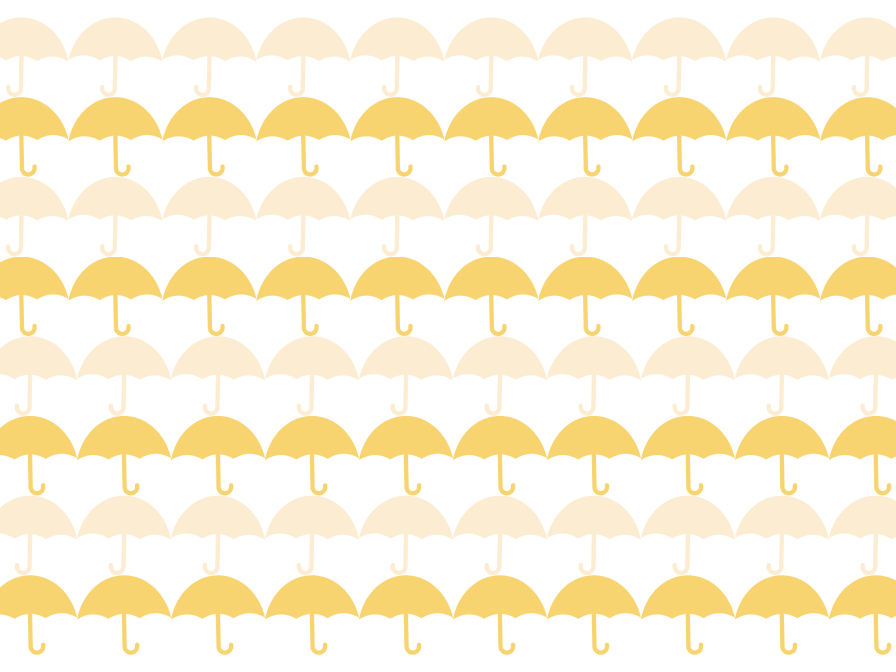
A WebGL 2 fragment shader for this pattern:

```glsl
#version 300 es
precision highp float;

uniform vec2 u_resolution;
out vec4 fragColor;

// Lengths are in umbrella widths; q.y is the depth below the canopy top.

float canopy(vec2 q) {
    // Elliptical dome
    vec2 radii = vec2(0.515, 0.601);
    vec2 e = (q - vec2(0.0, radii.y)) / radii;
    float k = length(e);
    float dome = k * (k - 1.0) / max(length(e / radii), 1e-4);

    // Hem of three scallops
    float s = 2.0 * fract(3.0 * (q.x + 0.5)) - 1.0;
    float hem = 0.46 - 0.05 * (1.0 - s * s);
    return max(dome, 0.88 * (q.y - hem));
}

float handle(vec2 q) {
    // U shape with a long left arm and a short right tip
    float radius = 0.067;
    vec2 h = q - vec2(radius, 0.757);
    h.y -= clamp(h.y, h.x < 0.0 ? -0.36 : -0.015, 0.0);
    float stroke = h.y > 0.0 ? abs(length(h) - radius)
                             : length(vec2(abs(h.x) - radius, h.y));
    return stroke - 0.023;
}

void main() {
    // Canvas is 7.151 umbrella widths high
    float pixel = 7.151 / u_resolution.y;
    vec2 p = gl_FragCoord.xy * pixel;
    float depth = 7.151 - p.y - 0.186;

    // Eight rows, the lower four shifted to the right
    float rowHeight = 0.848;
    float row = floor(depth / rowHeight);
    float shift = row < 4.0 ? 0.228 : 0.32;
    vec2 q = vec2(fract(p.x - shift + 0.5) - 0.5, depth - row * rowHeight);

    // Pale rows are mirrored; every umbrella leans slightly
    bool pale = mod(row, 2.0) < 0.5;
    if (pale) q.x = -q.x;
    q += 0.02 * vec2(0.454 - q.y, q.x);

    float dist = min(canopy(q), handle(q));
    float cover = clamp(0.5 - dist / pixel, 0.0, 1.0);
    if (row < 0.0 || row > 7.0) cover = 0.0;

    vec3 cream = vec3(0.99, 0.925, 0.82);
    vec3 gold = vec3(0.973, 0.83, 0.443);
    fragColor = vec4(mix(vec3(1.0), pale ? cream : gold, cover), 1.0);
}
```
